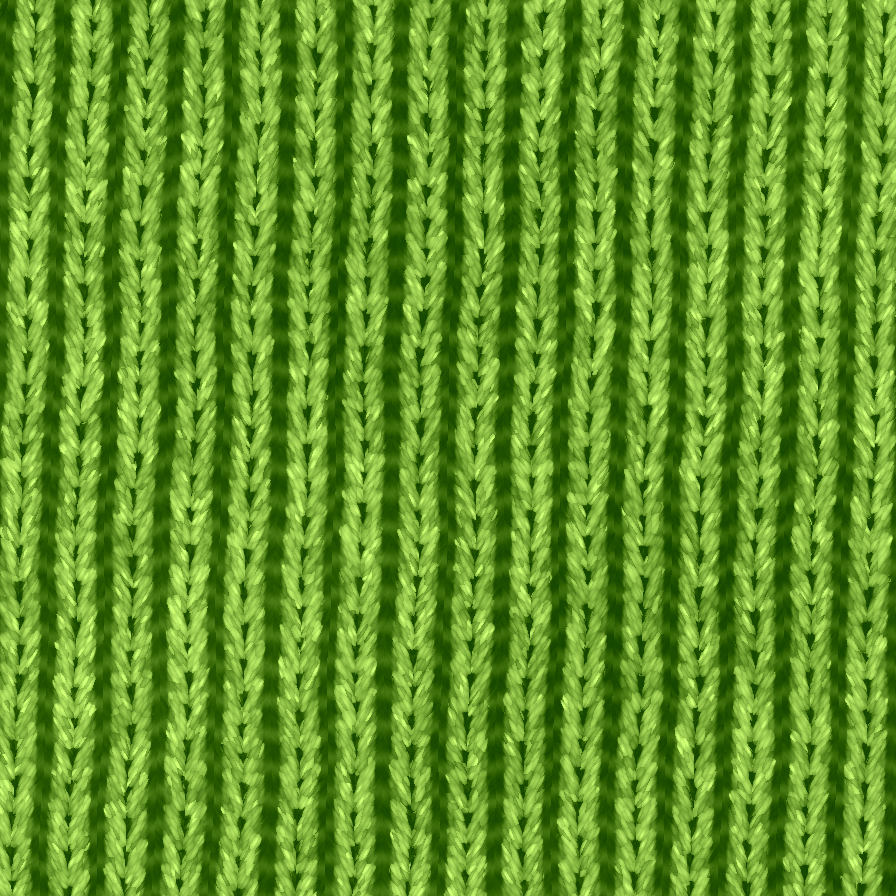
Write a WebGL 1 fragment shader that draws this texture.

```glsl
precision highp float;
// Ribbed knit: slightly leaning ribs, each a chain of V-shaped stitches with
// small holes between the legs and dark, faintly barred grooves between ribs.
// Legs are capsule distances; stretched cellular noise supplies the yarn fibres.

uniform vec2 u_resolution;

const float RIBS = 15.82;            // ribs across the canvas
const float ROWS = 27.0;             // stitches up the canvas
const float RIB_PHASE = 0.088;
const float LEAN = 0.026;            // sideways drift from bottom to top
const float ROW_HEIGHT = RIBS / ROWS; // lengths below are in rib pitches
const float RIB_HALF = 0.35;
const float LEG_RADIUS = 0.125;
const vec2 LEG_FOOT = vec2(0.07, -0.34);
const vec2 LEG_TOP = vec2(0.25, 0.30);
const vec2 FIBRE_SCALE = vec2(15.0, 4.5);
const float FIBRE_CONTRAST = 0.42;
const vec3 SHADE = vec3(0.18, 0.37, 0.0);
const vec3 LIGHT = vec3(0.73, 0.92, 0.40);

float hash(vec2 p) {
  return fract(sin(dot(p, vec2(127.1, 311.7))) * 43758.5);
}

// Cellular noise: distance to the nearest point, and that cell's random value
vec2 cells(vec2 p) {
  vec2 base = floor(p);
  vec2 nearest = vec2(8.0, 0.0);
  for (int j = -1; j <= 1; j++) {
    for (int i = -1; i <= 1; i++) {
      vec2 cell = base + vec2(float(i), float(j));
      vec2 point = cell + vec2(hash(cell), hash(cell + 37.3));
      float d = length(p - point);
      if (d < nearest.x) nearest = vec2(d, hash(cell + 71.9));
    }
  }
  return nearest;
}

float segmentDistance(vec2 p, vec2 a, vec2 b) {
  vec2 ab = b - a;
  return length(p - a - ab * clamp(dot(p - a, ab) / dot(ab, ab), 0.0, 1.0));
}

void main() {
  vec2 uv = gl_FragCoord.xy / u_resolution;

  // Rib and row coordinates, with a gentle sway
  float sway = 0.0015 * sin(uv.y * 17.0 + uv.x * 9.0)
             + 0.0010 * sin(uv.y * 41.0 - uv.x * 23.0);
  float ribCoord = (uv.x - LEAN * (uv.y - 0.5) + sway) * RIBS + RIB_PHASE;
  float rib = floor(ribCoord);
  float x = ribCoord - rib - 0.5;
  float side = x < 0.0 ? -1.0 : 1.0;
  float away = abs(x);
  float rowCoord = uv.y * ROWS + 0.5 * hash(vec2(rib, 4.0))
                 + 0.15 * sin(uv.y * 23.0 + rib * 2.1);

  // Fibres run along the legs, mirrored about the middle of the rib
  float y = uv.y * RIBS;
  vec2 grain = vec2(away * 0.87 - y * 0.5, away * 0.5 + y * 0.87);
  vec2 seed = vec2(rib * 17.0 + side * 5.3, rib * 7.0 + side * 3.1);
  vec2 fibre = cells(grain * FIBRE_SCALE + seed);
  float fleck = (fibre.y - 0.5) + 0.8 * (0.45 - fibre.x);
  float glint = smoothstep(0.90, 0.97, fibre.y) * smoothstep(0.5, 0.1, fibre.x);

  // Nearest leg among the overlapping stitches
  float height = 0.0;
  float variation = 0.5;
  for (int j = -1; j <= 1; j++) {
    float row = floor(rowCoord) + float(j);
    float jitter = hash(vec2(rib * 2.0 + side * 0.5, row));
    float localY = (rowCoord - row - 0.5 - 0.22 * (jitter - 0.5)) * ROW_HEIGHT;
    float d = segmentDistance(vec2(away, localY), LEG_FOOT, LEG_TOP);
    d -= 0.03 * fleck;
    float radius = LEG_RADIUS + 0.02 * (jitter - 0.5);
    float h = 1.0 - d * d / (radius * radius);
    if (h > height) {
      height = h;
      variation = jitter;
    }
  }

  // Groove floor with bars, then the shaded rib body, then the lit legs
  float bars = 0.5 + 0.5 * cos(6.2832 * (uv.y * ROWS + 0.2 * sin(rib * 1.7)));
  float tone = -0.10 + 0.24 * bars * bars + 0.08 * fleck;
  float bodyTone = mix(-0.12, 0.34, smoothstep(0.03, 0.15, away));
  bodyTone += 0.2 * fleck;
  float body = smoothstep(0.04, -0.04, away - RIB_HALF - 0.03 * fleck);
  tone = mix(tone, bodyTone, body);

  float legTone = 0.20 + 0.52 * sqrt(height) + 0.14 * (variation - 0.5);
  legTone += FIBRE_CONTRAST * fleck + 0.22 * glint;
  legTone -= 0.16 * exp(-away * away * 220.0);
  tone = mix(tone, legTone, smoothstep(0.0, 0.28, height));

  // Broad uneven light over the cloth
  tone += 0.03 * sin(uv.x * 5.0 + uv.y * 3.0) + 0.02 * sin(uv.y * 11.0 - uv.x * 7.0);
  vec3 color = mix(SHADE, LIGHT, clamp(tone, -0.16, 1.15));
  gl_FragColor = vec4(clamp(color, 0.0, 1.0), 1.0);
}
```
